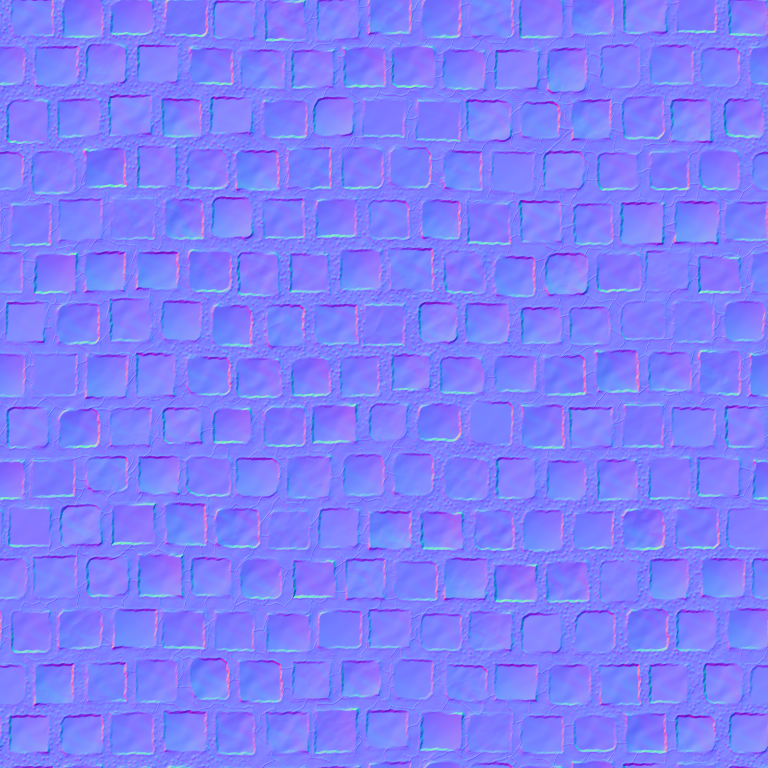
Reproduce this texture map procedurally as a WebGL 1 fragment shader.

```glsl
precision highp float;
// Tangent-space normal map of staggered, worn cobblestones set in gritty, cracked mortar.
uniform vec2 u_resolution;

#define TAU 6.2831853
#define COUNT 15.0        // stones across and rows down
#define HALF_SIZE vec2(0.415, 0.395)
#define JITTER 0.08       // stone displacement within its cell
#define EDGE_WIDTH 0.05   // bevel width in cells
#define EDGE_HEIGHT 0.013
#define DOME 0.30         // strongest rounding of a stone top
#define RAGGED 0.015      // edge wobble
#define GRIT_HEIGHT 0.009
#define GRIT_SCALE 10.0   // grit cells per stone cell
#define CRACK_DEPTH 0.006
#define SAMPLE_STEP 0.014 // slope sampling distance in cells

vec2 hash2(vec2 p) {
  vec2 k = vec2(dot(p, vec2(127.1, 311.7)), dot(p, vec2(269.5, 183.3)));
  return fract(sin(k) * 43758.545);
}

// Layered sines; whole frequencies keep the map seamless.
float waves(vec2 uv, float freq) {
  vec2 a = TAU * freq * uv;
  return 0.5 * sin(a.x + 1.7 * sin(a.y)) + 0.5 * sin(a.y + 1.7 * sin(a.x + 2.0));
}

// Distances to the nearest and second nearest scattered points.
vec2 cellular(vec2 p, float period) {
  vec2 base = floor(p), f = p - base;
  vec2 nearest = vec2(8.0);
  for (int y = -1; y <= 1; y++) {
    for (int x = -1; x <= 1; x++) {
      vec2 o = vec2(float(x), float(y));
      float d = length(o + hash2(mod(base + o, period)) - f);
      nearest = d < nearest.x ? vec2(d, nearest.x) : vec2(nearest.x, min(nearest.y, d));
    }
  }
  return nearest;
}

float roundedBox(vec2 p, vec2 halfSize, float radius) {
  vec2 d = abs(p) - halfSize + radius;
  return length(max(d, 0.0)) + min(max(d.x, d.y), 0.0) - radius;
}

// Mortar: patches of pitted grit between smoother, cracked areas.
float mortarHeight(vec2 uv, float cracks) {
  float patches = cos(TAU * (uv.x + uv.y - 0.03)) + 0.4 * sin(TAU * (uv.x - 2.0 * uv.y))
                + 0.5 * waves(uv, 4.0);
  float gritty = smoothstep(-0.2, 1.0, patches);
  float grain = cellular(uv * COUNT * GRIT_SCALE, COUNT * GRIT_SCALE).x;
  float pits = 1.0 - smoothstep(0.08, 0.48, grain);
  pits *= GRIT_HEIGHT * mix(0.12, 1.0, gritty) * (0.75 + 0.5 * waves(uv, 41.0));
  float uneven = 0.007 * waves(uv, 13.0) + 0.0025 * waves(uv, 37.0);
  return uneven - pits - CRACK_DEPTH * cracks * (1.0 - gritty);
}

float surfaceHeight(vec2 p) {
  vec2 uv = p / COUNT;
  vec2 bent = p + 0.06 * vec2(waves(uv, 29.0), waves(uv + 0.31, 23.0));
  vec2 chips = cellular(bent * 2.0, COUNT * 2.0);
  float cracks = 1.0 - smoothstep(0.0, 0.06, chips.y - chips.x);
  float mortar = mortarHeight(uv, cracks);

  // Staggered rows that meander slightly.
  vec2 g = p - vec2(0.08, 0.18);
  g.y += 0.035 * sin(TAU * uv.x + 4.0 * sin(TAU * uv.y)) + 0.02 * sin(TAU * 3.0 * uv.x + 1.0);
  float row = mod(floor(g.y), COUNT);
  g.x += 0.5 * mod(row, 2.0) + 0.1 * (hash2(vec2(row, 7.0)).x - 0.5);
  vec2 id = vec2(mod(floor(g.x), COUNT), row);

  // Individual traits of this stone.
  vec2 shift = hash2(id + 3.0) - 0.5;
  vec2 size = hash2(id + 31.0) - 0.5;
  vec2 trait = hash2(id + 57.0);
  vec2 tilt = (hash2(id + 83.0) - 0.5) * 0.17;
  vec2 wear = hash2(id + 109.0);

  // Outline with separately worn corners and ragged sides.
  vec2 q = fract(g) - 0.5 - JITTER * shift;
  q.x += 0.08 * (wear.y - 0.5) * q.y;
  float corner = hash2(id + 17.0 * step(0.0, q) + 131.0).x;
  float radius = mix(0.025, mix(0.07, 0.24, corner), smoothstep(0.3, 0.8, wear.x));
  float side = roundedBox(q, HALF_SIZE + 0.06 * size, radius);
  side += RAGGED * (0.6 * waves(uv + trait, 31.0) + 0.7 * waves(uv + trait.yx, 71.0));
  float stone = 1.0 - smoothstep(-EDGE_WIDTH, 0.0, side);

  // Top face: dome, tilt, and patches of rough stone.
  float dome = DOME * trait.x;
  float rough = smoothstep(0.35, 0.9, trait.y);
  float bevel = EDGE_HEIGHT * mix(0.25, 1.5, wear.y) * (1.0 + 0.5 * waves(uv + wear, 25.0));
  float top = bevel + dome * (0.18 - dot(q, q)) + dot(tilt, q);
  top += rough * (0.0012 * waves(uv, 53.0) + 0.002 * waves(uv, 23.0) - 0.02 * chips.x);
  float seam = 0.005 * exp(-pow(side / 0.025, 2.0));
  return mix(mortar, top, stone) - seam;
}

void main() {
  vec2 p = gl_FragCoord.xy / u_resolution * COUNT;
  vec2 e = vec2(SAMPLE_STEP, 0.0);
  vec2 slope = vec2(surfaceHeight(p + e.xy) - surfaceHeight(p - e.xy),
                    surfaceHeight(p + e.yx) - surfaceHeight(p - e.yx)) / (2.0 * SAMPLE_STEP);
  // Green points down the canvas.
  vec3 normal = normalize(vec3(-slope.x, slope.y, 1.0));
  gl_FragColor = vec4(normal * 0.5 + 0.5, 1.0);
}
```
